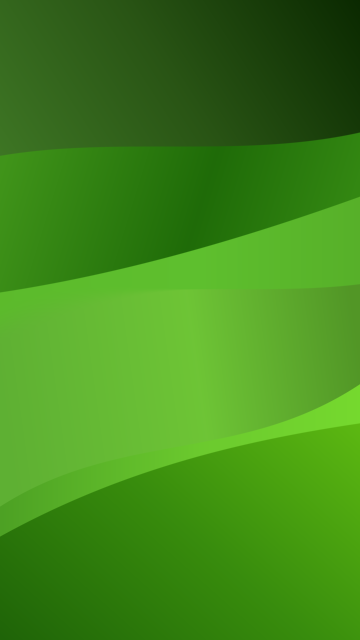
This background is drawn by a WebGL 1 fragment shader. Its source:

```glsl
precision highp float;
// Overlapping green paper waves, stacked from a dark top down to a bright base.
// Each layer fills the area below a smooth cubic edge and carries its own
// gradient; layers are painted from back to front.

uniform vec2 u_resolution;

// Cubic through four heights, evenly spaced from the left to the right side.
float edgeHeight(float x, vec4 heights) {
  float t = 3.0 * x;
  float a = t - 1.0, b = t - 2.0, c = t - 3.0;
  vec4 weights = vec4(-a * b * c / 6.0, t * b * c / 2.0,
                      -t * a * c / 2.0, t * a * b / 6.0);
  return dot(weights, heights);
}

// Coverage of the area below an edge, blurred by the given softness.
float below(vec2 uv, vec4 heights, float softness) {
  float gap = edgeHeight(uv.x, heights) - uv.y;
  return smoothstep(-softness, softness, gap);
}

// Three colour gradient with a movable middle stop.
vec3 ramp(vec3 first, vec3 middle, vec3 last, float stop, float t) {
  vec3 start = mix(first, middle, clamp(t / stop, 0.0, 1.0));
  return mix(start, last, clamp((t - stop) / (1.0 - stop), 0.0, 1.0));
}

// Dark backdrop, fading diagonally into the upper right corner.
vec3 backdrop(vec2 uv) {
  float t = 0.78 * uv.x + 0.9 * (uv.y - 0.76);
  return ramp(vec3(0.24, 0.46, 0.14), vec3(0.16, 0.33, 0.08),
              vec3(0.04, 0.16, 0.0), 0.48, t);
}

// Deep green wave with a shaded fold near its centre.
vec3 deepWave(vec2 uv) {
  float t = uv.x + 0.55 * (0.72 - uv.y);
  return ramp(vec3(0.25, 0.58, 0.10), vec3(0.12, 0.42, 0.03),
              vec3(0.20, 0.53, 0.07), 0.58, t);
}

// Fresh green strip between the two wide waves.
vec3 freshWave(vec2 uv) {
  return ramp(vec3(0.36, 0.73, 0.17), vec3(0.37, 0.75, 0.18),
              vec3(0.34, 0.69, 0.16), 0.55, uv.x);
}

// Wide pale wave, brightest in the middle and shaded to the right.
vec3 paleWave(vec2 uv) {
  float t = uv.x + 0.25 * (uv.y - 0.42);
  return ramp(vec3(0.37, 0.69, 0.20), vec3(0.43, 0.77, 0.21),
              vec3(0.32, 0.59, 0.15), 0.55, t);
}

// Thin vivid ribbon that lights up to the right.
vec3 ribbon(vec2 uv) {
  return ramp(vec3(0.30, 0.63, 0.14), vec3(0.42, 0.79, 0.18),
              vec3(0.46, 0.85, 0.18), 0.55, uv.x);
}

// Base hill, lit from its upper right.
vec3 baseHill(vec2 uv) {
  float t = 0.6 * uv.x + 1.2 * uv.y;
  return ramp(vec3(0.12, 0.39, 0.03), vec3(0.22, 0.55, 0.05),
              vec3(0.36, 0.72, 0.07), 0.52, t);
}

void main() {
  vec2 uv = gl_FragCoord.xy / u_resolution;
  float smoothing = 0.8 / u_resolution.y;
  // The pale wave melts into the strip at its left end.
  float melt = smoothing + 0.03 * (1.0 - smoothstep(0.0, 0.55, uv.x));

  vec4 deepEdge = vec4(0.7565, 0.7708, 0.7721, 0.7930);
  vec4 freshEdge = vec4(0.5430, 0.5794, 0.6302, 0.6927);
  vec4 paleEdge = vec4(0.4920, 0.5417, 0.5482, 0.5560);
  vec4 ribbonEdge = vec4(0.2083, 0.2839, 0.3216, 0.3997);
  vec4 hillEdge = vec4(0.1615, 0.2474, 0.3034, 0.3385);

  vec3 color = backdrop(uv);
  color = mix(color, deepWave(uv), below(uv, deepEdge, smoothing));
  color = mix(color, freshWave(uv), below(uv, freshEdge, smoothing));
  color = mix(color, paleWave(uv), below(uv, paleEdge, melt));
  color = mix(color, ribbon(uv), below(uv, ribbonEdge, smoothing));
  color = mix(color, baseHill(uv), below(uv, hillEdge, smoothing));
  gl_FragColor = vec4(color, 1.0);
}
```
